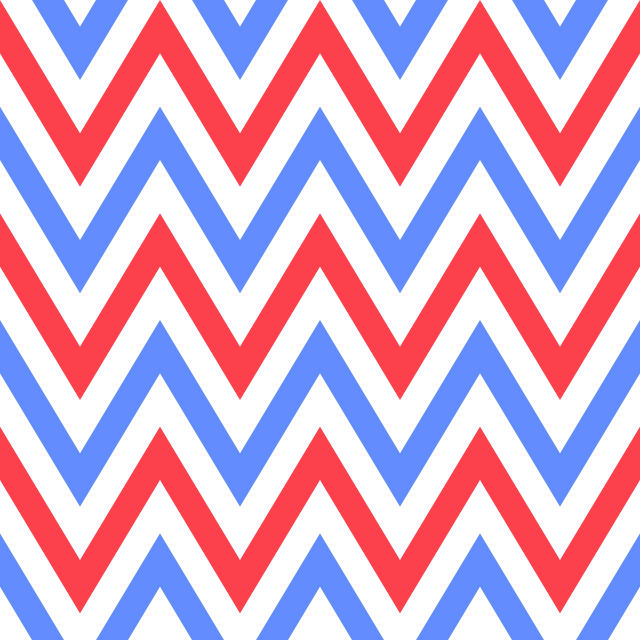
Give the GLSL for this pattern, as a WebGL 1 fragment shader.

```glsl
precision highp float;
// Chevron stripes, alternately red and blue on white.
// A triangle wave bends the vertical coordinate, which is then cut into
// equal bands; half of each band is coloured. 4 zigzags across, 6 stripes down.

uniform vec2 u_resolution;

// Triangle wave of period 1: 0 at whole numbers, 1 halfway between.
float triangleWave(float x) {
  return 1.0 - abs(2.0 * fract(x) - 1.0);
}

void main() {
  vec2 uv = gl_FragCoord.xy / u_resolution;

  // Depth below the top edge, bent into zigzags and counted in stripes.
  float slope = 5.0 / 3.0;
  float depth = 1.0 - uv.y - slope / 8.0 * triangleWave(4.0 * uv.x);
  float band = depth * 6.0 + 0.25;

  // Distance inside the stripe, measured across its slanted edge.
  float inside = 0.25 - abs(fract(band) - 0.5);
  float edgeDistance = inside / (6.0 * sqrt(1.0 + slope * slope));
  float coverage = clamp(edgeDistance * min(u_resolution.x, u_resolution.y) + 0.5, 0.0, 1.0);

  // Even stripes are red, odd ones blue.
  vec3 red = vec3(0.99, 0.25, 0.30);
  vec3 blue = vec3(0.39, 0.55, 1.0);
  vec3 stripe = mix(red, blue, mod(floor(band), 2.0));

  gl_FragColor = vec4(mix(vec3(1.0), stripe, coverage), 1.0);
}
```
